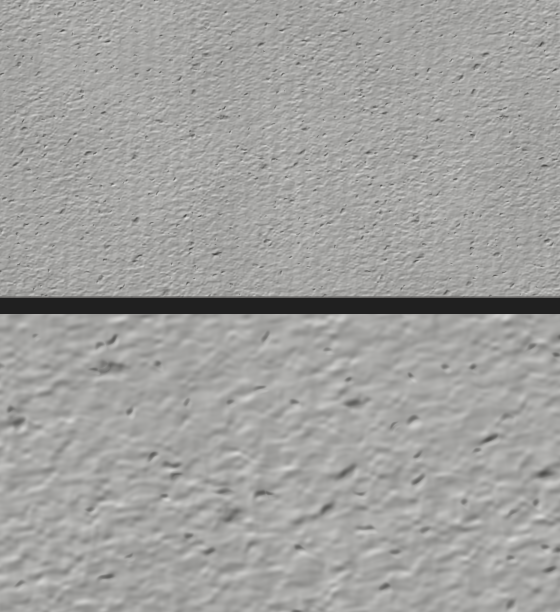
Top: the whole. Bottom: its middle third, enlarged.
Write a WebGL 1 fragment shader that draws this texture.

```glsl
precision highp float;

// Grey rough plaster, drawn as an embossed height field lit from the upper left.
// Stretched noise makes the fine grain, scattered slanted ellipses the pits,
// and faint vertical bands the trowel marks; the pits repeat sideways.

uniform vec2 u_resolution;

const float PANEL_WIDTH = 0.94118;          // in canvas heights
const vec2 LIGHT_STEP = vec2(-0.0029, 0.0044);
const vec3 PLASTER = vec3(0.645, 0.644, 0.636);
const vec3 EDGE_SHADOW = vec3(0.36, 0.355, 0.35);

float hash(vec2 p) {
  return fract(sin(dot(p, vec2(127.1, 311.7))) * 43758.545);
}

float noise(vec2 p) {
  vec2 cell = floor(p);
  vec2 f = fract(p);
  f = f * f * (3.0 - 2.0 * f);
  float low = mix(hash(cell), hash(cell + vec2(1.0, 0.0)), f.x);
  float high = mix(hash(cell + vec2(0.0, 1.0)), hash(cell + 1.0), f.x);
  return mix(low, high, f.y);
}

vec2 rotate(vec2 p, float angle) {
  float c = cos(angle);
  float s = sin(angle);
  return vec2(c * p.x + s * p.y, c * p.y - s * p.x);
}

// Fine grain: short ridges, wider than tall, rising slightly to the right
float grain(vec2 p) {
  vec2 q = rotate(p, 0.17);
  q += 0.005 * (vec2(noise(q * 60.0), noise(q * 60.0 + 57.0)) - 0.5);
  float coarse = noise(q * vec2(56.0, 98.0));
  float fine = noise(q * vec2(108.0, 165.0) + 31.0);
  return coarse + 0.65 * fine;
}

// Depth of scattered pits, at most one in each grid cell of the panel
float pits(vec2 p, float columns, float chance, float size) {
  float density = columns / PANEL_WIDTH;
  vec2 warped = p + 0.007 * (vec2(noise(p * 100.0), noise(p * 100.0 + 83.0)) - 0.5);
  vec2 home = floor(warped * density);
  float depth = 0.0;
  for (int j = -1; j <= 1; j++) {
    for (int i = -1; i <= 1; i++) {
      vec2 cell = home + vec2(float(i), float(j));
      vec2 id = vec2(mod(cell.x + 0.5, columns), cell.y);
      vec2 center = (cell + vec2(hash(id + 3.1), hash(id + 7.7))) / density;
      float kind = hash(id + 13.3);
      float radius = size * mix(0.5, 1.0, kind);
      float angle = mix(-0.1, 0.85, hash(id + 19.9));
      float stretch = mix(1.1, 2.3, hash(id + 29.3));
      vec2 d = rotate(warped - center, angle) / (radius * vec2(stretch, 1.0));
      float present = step(hash(id + 41.7), chance);
      float r2 = dot(d, d);
      depth = max(depth, present * mix(0.45, 1.0, kind) * exp(-r2 * (0.5 + 0.5 * r2)));
    }
  }
  return depth;
}

float allPits(vec2 p) {
  float large = pits(p, 12.0, 0.36, 0.0075);
  float small = pits(p + 5.3, 24.0, 0.3, 0.0045);
  return max(large, 0.7 * small);
}

// Faint upright bands of uneven strength
float trowelBands(vec2 p) {
  float wave = sin(p.x * 134.0 + 0.5 * noise(p * 5.0));
  return wave * (0.4 + 0.6 * noise(p * vec2(9.0, 3.0) + 11.0));
}

void main() {
  vec2 p = gl_FragCoord.xy / u_resolution.y;
  vec2 lit = p + LIGHT_STEP;

  // Height difference toward the light gives the relief
  float cavity = allPits(p);
  float pitSlope = allPits(lit) - cavity;
  float grainSlope = grain(p) - grain(lit);
  float patchiness = mix(0.7, 1.3, noise(p * 9.0 + 71.0));
  float relief = 0.165 * patchiness * grainSlope;
  relief += 0.34 * min(pitSlope, 0.0) + 0.15 * max(pitSlope, 0.0);
  relief -= 0.07 * cavity;

  // Broad tone and bands
  float tone = 0.03 * (noise(p * 4.0) - 0.5) + 0.02 * (noise(p * 17.0) - 0.5);
  tone += 0.013 * trowelBands(p);
  vec3 color = PLASTER + relief + tone;

  // Thin shadow along the lower edge
  float edge = 1.0 - smoothstep(0.003, 0.0075, p.y);
  color = mix(color, EDGE_SHADOW, 0.85 * edge);

  gl_FragColor = vec4(clamp(color, 0.0, 1.0), 1.0);
}
```
